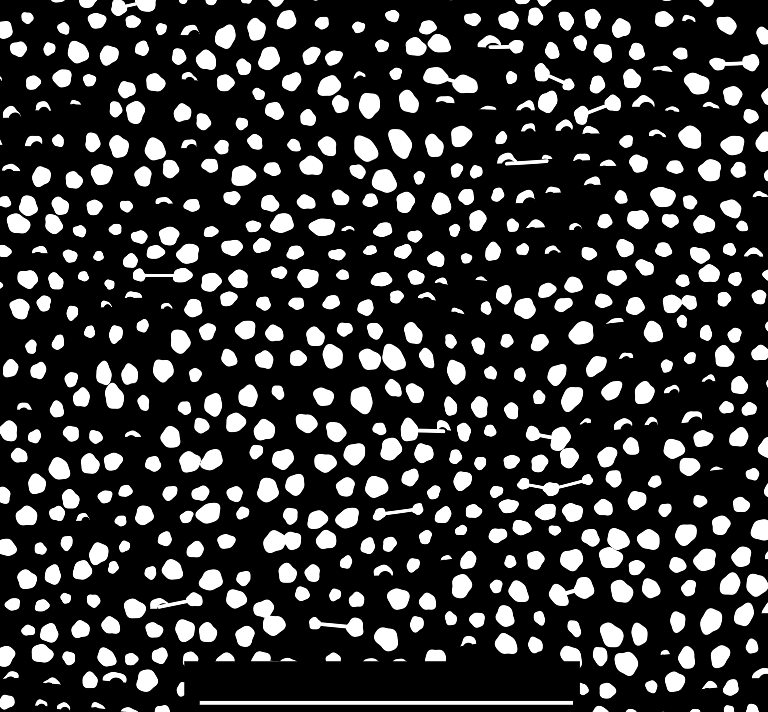
Reproduce this pattern procedurally as a Shadertoy shader.

```glsl
// Binary field of white, slightly lumpy dots scattered on black.
// Dots sit on a warped, jittered staggered grid; a few are joined by thin
// bridges or reduced to arched fragments. A scale bar lies in a clear strip.

const float COLUMNS = 23.3;        // dots across the canvas
const float ROW_HEIGHT = 0.87;     // row spacing in column widths
const float JITTER = 0.25;
const vec3 BACKGROUND = vec3(0.0);
const vec3 DOT_COLOUR = vec3(1.0);

float hash(vec2 p) {
    vec3 q = fract(vec3(p.xyx) * 0.1031);
    q += dot(q, q.yzx + 33.33);
    return fract((q.x + q.y) * q.z);
}

float valueNoise(vec2 p) {
    vec2 cell = floor(p), f = fract(p);
    f = f * f * (3.0 - 2.0 * f);
    float low = mix(hash(cell), hash(cell + vec2(1, 0)), f.x);
    float high = mix(hash(cell + vec2(0, 1)), hash(cell + vec2(1, 1)), f.x);
    return mix(low, high, f.y);
}

// Bends the grid so that its rows are not visible.
vec2 warp(vec2 p, float amount) {
    vec2 q = p * 0.27;
    return p + amount * vec2(valueNoise(q + 17.0), valueNoise(q + 71.0));
}

vec2 dotCentre(vec2 id) {
    float angle = 6.2832 * hash(id + 3.7);
    float reach = JITTER * sqrt(hash(id + 41.3));
    float stagger = 0.5 * mod(id.y, 2.0);
    vec2 grid = (id + 0.5) * vec2(1.0, ROW_HEIGHT) + vec2(stagger, 0.0);
    return grid + reach * vec2(cos(angle), sin(angle));
}

float lumpyDisc(vec2 p, float radius, float seed) {
    float angle = atan(p.y, p.x);
    float lumps = 0.07 * sin(2.0 * angle + 40.0 * seed)
                + 0.06 * sin(3.0 * angle + 90.0 * seed)
                + 0.04 * sin(5.0 * angle + 70.0 * seed);
    return length(p) - radius * (1.0 + lumps);
}

// Upper cap of a disc, hollowed from below.
float archFragment(vec2 p, float disc, float radius, float seed) {
    float cap = max(disc, radius * mix(-0.2, 0.4, seed) - p.y);
    float hollow = length(p + vec2(radius * (seed - 0.5), radius * 0.3)) - radius * 0.7;
    return max(cap, -hollow);
}

float segment(vec2 p, vec2 a, vec2 b, float halfWidth) {
    vec2 pa = p - a, ba = b - a;
    float t = clamp(dot(pa, ba) / dot(ba, ba), 0.0, 1.0);
    return length(pa - ba * t) - halfWidth;
}

float box(vec2 p, vec2 low, vec2 high) {
    vec2 d = abs(p - 0.5 * (low + high)) - 0.5 * (high - low);
    return length(max(d, 0.0)) + min(max(d.x, d.y), 0.0);
}

// Distance to one dot together with its optional bridge to the right.
float grain(vec2 p, vec2 id) {
    vec2 centre = dotCentre(id);
    vec2 local = p - centre;
    float seed = hash(id + 12.9);
    float radius = mix(0.175, 0.34, hash(id + 77.1));
    float d = lumpyDisc(local, radius, seed);

    // Fragments gather in weak patches.
    float weakness = smoothstep(0.68, 0.85, valueNoise(id * 0.3 + 5.0));
    if (hash(id + 29.5) < 0.04 + 0.6 * weakness)
        d = archFragment(local, d, radius, seed);

    if (hash(id + 58.2) < 0.035)
        d = min(d, segment(p, centre, dotCentre(id + vec2(1, 0)), 0.055));
    return d;
}

float grainField(vec2 p) {
    float d = 1.0;
    float row = floor(p.y / ROW_HEIGHT);
    for (int j = -1; j <= 1; j++) {
        float y = row + float(j);
        float column = floor(p.x - 0.5 * mod(y, 2.0));
        for (int i = -1; i <= 1; i++)
            d = min(d, grain(p, vec2(column + float(i), y)));
    }
    return d;
}

void mainImage(out vec4 fragColor, in vec2 fragCoord) {
    vec2 uv = fragCoord / iResolution.x;
    float d = grainField(warp(uv * COLUMNS + 40.0, 0.8)) / COLUMNS;

    // Clear strip and scale bar
    d = max(d, -box(uv, vec2(0.24, -0.1), vec2(0.755, 0.066)));
    d = min(d, box(uv, vec2(0.26, 0.0095), vec2(0.746, 0.0145)));

    float edge = 0.5 / iResolution.x;
    float coverage = 1.0 - smoothstep(-edge, edge, d);
    fragColor = vec4(mix(BACKGROUND, DOT_COLOUR, coverage), 1.0);
}
```
